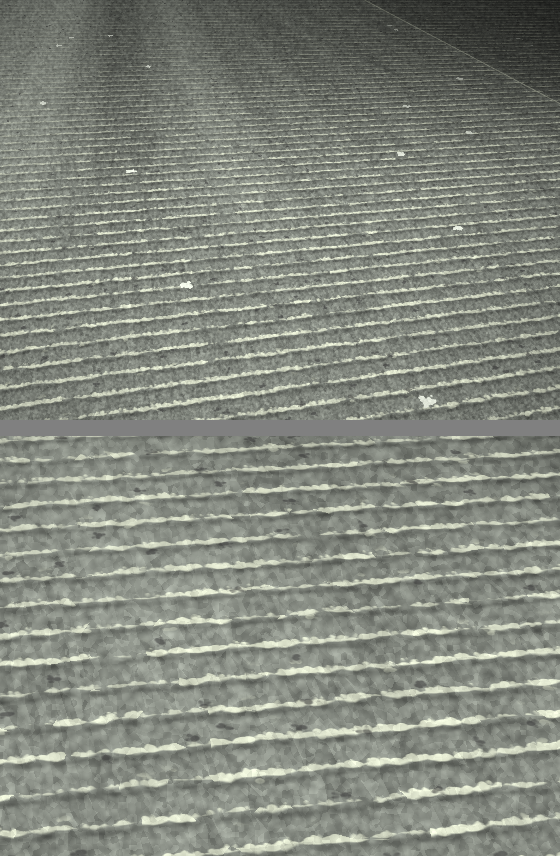
Top, the full canvas; bottom, a detail of the centre.
Give the GLSL for this texture, as a Shadertoy shader.

```glsl
// Grooved concrete road seen in perspective: pale broken grooves, chips, pits and a joint.

const vec3  SLAB = vec3(0.468, 0.485, 0.455);
const vec3  GROOVE = vec3(0.82, 0.84, 0.75);
const vec3  CHIP = vec3(0.86, 0.88, 0.83);
const vec3  PIT = vec3(0.22, 0.22, 0.22);
const float GROOVE_SCALE = 48.2;   // sets the number of grooves
const float GROOVE_HORIZON = 0.559;
const float GROOVE_SKEW = 0.14;    // convergence of the grooves to the right
const float GROOVE_HALF = 0.085;   // half width, in groove spacings
const vec2  CROSS_VANISH = vec2(0.28, 0.312);
const float JOINT_POS = 1.885;
const float JOINT_HALF = 0.0022;
const float GRAIN_FINE = 210.0;
const float GRAIN_COARSE = 95.0;

vec2 hash2(vec2 c) {
    vec3 q = fract(c.xyx * vec3(0.1031, 0.1030, 0.0973));
    q += dot(q, q.yzx + 33.33);
    return fract((q.xx + q.yz) * q.zy);
}

// Cellular noise: x = distance to the nearest point, y = random id of its cell
vec2 cells(vec2 p) {
    vec2 base = floor(p);
    vec2 best = vec2(9.0, 0.0);
    for (int j = -1; j <= 1; j++)
    for (int i = -1; i <= 1; i++) {
        vec2 c = base + vec2(i, j);
        float d = length(c + hash2(c) - p);
        if (d < best.x) best = vec2(d, hash2(c + 57.3).x);
    }
    return best;
}

float bump(float x, float width) {
    return exp(-x * x / (width * width));
}

// Lamp falloff: bright middle, dark far right corner
float lighting(vec2 p) {
    float rim = smoothstep(0.25, 1.05, length((p - vec2(0.58, 0.45)) * vec2(0.9, 1.0)));
    float far = smoothstep(0.5, 1.05, p.y) * (0.18 + 0.33 * p.x);
    return 1.12 * (1.0 - 0.25 * rim) * (1.0 - far);
}

void mainImage(out vec4 fragColor, in vec2 fragCoord) {
    vec2 p = fragCoord / iResolution.y;
    float down = 1.0 - p.y;

    // Road coordinates: across the grooves (row) and along them (along)
    float depth = down + CROSS_VANISH.y;
    float along = (p.x - CROSS_VANISH.x) / depth;
    float row = GROOVE_SCALE / (down / (1.0 - GROOVE_SKEW * p.x) + GROOVE_HORIZON);
    float blur = fwidth(row);
    float near = smoothstep(0.0, 0.6, down);

    // Grain and rake streaks: differences of cellular layers avoid a pebbled look
    float fine = cells(p * GRAIN_FINE).y - 0.5;
    vec2 turned = vec2(0.8 * p.x - 0.6 * p.y, 0.6 * p.x + 0.8 * p.y);
    float coarse = cells(p * GRAIN_COARSE + 31.0).x - cells(turned * GRAIN_COARSE * 1.3).x;
    float streak = cells(vec2(along * 120.0, row * 1.3)).y - 0.5;
    float grain = 0.13 * fine + 0.13 * coarse + 0.11 * streak * near;

    // Wheel bands that fade towards the viewer
    float band = 0.12 * bump(along + 0.42, 0.25) + 0.08 * bump(along - 0.35, 0.18)
               - 0.12 * bump(along - 0.02, 0.13)
               + 0.02 * sin(along * 17.0 + 1.0) + 0.015 * sin(along * 41.0);
    band *= 1.0 - smoothstep(0.1, 0.85, down);

    vec3 color = SLAB * (1.0 + 1.5 * grain + 1.6 * band);

    // Grooves: straight lines with crumbled edges, thin stretches and gaps
    float waver = 0.02 * sin(along * 31.0 + floor(row) * 2.3)
                + 0.015 * sin(along * 83.0 + floor(row) * 4.1);
    float crumbs = cells(vec2(along * 120.0, row * 6.0) + 23.0).x - 0.42;
    float ragged = cells(vec2(along * 48.0, row * 2.6)).x - 0.42;
    float wear = cells(vec2(along * 21.0, row * 0.9) + 11.0).y;
    float offset = fract(row) - 0.5 + waver + 0.07 * crumbs;
    float halfWidth = GROOVE_HALF * (1.05 - 1.9 * ragged - 1.2 * crumbs - 0.8 * smoothstep(0.55, 1.0, wear));
    float soft = 0.025 + 0.5 * blur;
    float groove = 1.0 - smoothstep(halfWidth - soft, halfWidth + soft, abs(offset));
    float clarity = mix(0.3, 1.0, smoothstep(0.0, 0.55, 0.3 * p.x + 0.75 * down));
    float shadow = bump(offset + 0.2, 0.08 + blur);
    color *= 1.0 - 0.2 * shadow * clarity * (1.0 - 1.2 * ragged);
    float strength = 0.85 * clarity * (1.0 - 0.3 * wear);
    color = mix(color, GROOVE * (1.06 + 0.8 * grain), groove * strength);

    // Small pale crumbs beside the grooves
    vec2 fleck = cells(vec2(along * 34.0, row * 2.2) + 41.0);
    float fleckMask = step(0.88, fleck.y) * (1.0 - smoothstep(0.12, 0.26, fleck.x + 0.3 * crumbs));
    color = mix(color, GROOVE, 0.65 * fleckMask * clarity * bump(offset, 0.28));

    // Scattered pale chips and dark pits
    vec2 flake = cells(vec2(along * 8.0, row * 0.5) + 5.0);
    float flakeEdge = flake.x + 0.14 * ragged + 0.08 * crumbs;
    float chip = step(0.955, flake.y) * (1.0 - smoothstep(0.10, 0.135, flakeEdge));
    color = mix(color, CHIP * (1.0 + 0.4 * grain), chip);
    vec2 hole = cells(vec2(along * 26.0, row * 1.5) + 83.0);
    float pit = step(hole.y, 0.12) * (1.0 - smoothstep(0.05, 0.22, hole.x + 0.3 * crumbs));
    color = mix(color, PIT, 0.6 * pit);

    // Thin diagonal joint, with a darker slab beyond it
    float side = (along - JOINT_POS) * depth * 0.88;
    float edge = 0.7 / iResolution.y;
    color *= 1.0 - 0.12 * smoothstep(-edge, edge, side);
    float joint = 1.0 - smoothstep(JOINT_HALF - edge, JOINT_HALF + edge, abs(side));
    color = mix(color, GROOVE * (1.0 + grain), 0.65 * joint);

    fragColor = vec4(clamp(color * lighting(p), 0.0, 1.0), 1.0);
}
```
